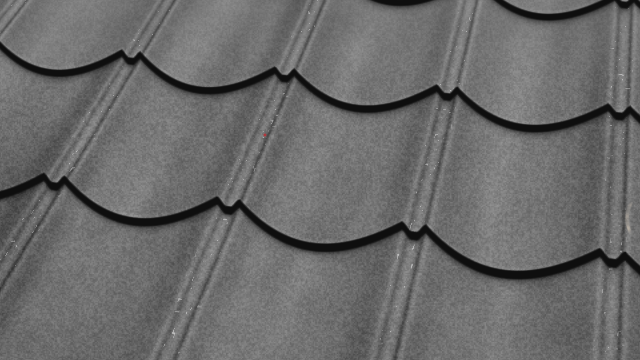
Give the GLSL for this texture, as a Shadertoy shader.

```glsl
// Dark grey metal roof tiles: scalloped black edges and pressed ribs, seen at an angle.
#define BASE_TONE 0.435
#define EDGE_TONE 0.055
#define RIB_HALF 0.064      // half width of the raised notch, in columns
#define NOTCH_BASE -0.006   // drop of the notch floor below its row line
#define PEAK_DROP -0.025    // drop of the two notch peaks
#define SAG 0.077           // depth of the scallop under the peaks
#define EDGE_THICK 0.0185   // height of the black cut edge
#define GRAIN 0.15
#define STREAK 0.06

// Perspective map from (column, row, 1) to canvas heights, y up
const mat3 ROOF = mat3( 0.4053, -0.0694, -0.0272,
                       -0.2320, -0.4086, -0.1263,
                        0.3634,  0.8333,  1.0);

float hash(vec2 p) {
    vec3 q = fract(p.xyx * 0.1031);
    q += dot(q, q.yzx + 33.33);
    return fract((q.x + q.y) * q.z);
}

float noise(vec2 p) {
    vec2 i = floor(p), f = fract(p);
    f = f * f * (3.0 - 2.0 * f);
    return mix(mix(hash(i), hash(i + vec2(1, 0)), f.x),
               mix(hash(i + vec2(0, 1)), hash(i + vec2(1, 1)), f.x), f.y);
}

float ridge(float x, float center, float width) {
    float d = (x - center) / width;
    return exp(-d * d);
}

// Drop of the tile edge below its row line: notch, peak, then scallop
float edgeDrop(float column) {
    float t = fract(column + 0.5) - 0.5;
    float notch = mix(NOTCH_BASE, PEAK_DROP, smoothstep(0.012, RIB_HALF, abs(t)));
    float x = (fract(column) - 0.5) / (0.5 - RIB_HALF);
    x += 0.1 * (1.0 - x * x);
    float scallop = PEAK_DROP + SAG * (1.0 - x * x);
    return abs(t) < RIB_HALF ? notch : scallop;
}

// Painted sheet: curved pan, pressed rib, soft streaks along the slope
float sheetTone(vec2 uv, float row) {
    float pan = fract(uv.x);
    float t = fract(uv.x + 0.5) - 0.5;
    float tone = BASE_TONE
        + 0.05 * ridge(pan, 0.40, 0.20)
        - 0.06 * ridge(pan, 0.87, 0.07)
        - 0.03 * ridge(pan, 0.14, 0.05);
    tone += 0.07 * ridge(t, -0.058, 0.014)
          - 0.06 * ridge(t, -0.030, 0.011)
          + 0.06 * ridge(t,  0.008, 0.020)
          - 0.13 * ridge(t,  0.048, 0.011)
          + 0.06 * ridge(t,  0.074, 0.013);
    tone += STREAK * (noise(vec2(uv.x * 8.0, uv.y * 0.9 + row * 9.0) + 40.0) - 0.5);
    // Small paint chips along the ribs
    float chip = smoothstep(0.90, 0.97, noise(uv * vec2(75.0, 45.0) + 300.0));
    return tone + 0.22 * chip * smoothstep(0.08, 0.05, abs(t));
}

void mainImage(out vec4 fragColor, in vec2 fragCoord) {
    vec2 p = fragCoord / iResolution.y;
    vec3 plane = inverse(ROOF) * vec3(p, 1.0);
    vec2 uv = plane.xy / plane.z;

    // Cut edges, their shadows and the lit lips, row by row
    float black = 0.0, shadow = 0.0, lip = 0.0, tileRow = 0.0;
    for (int i = -1; i <= 2; i++) {
        vec3 start = ROOF[1] * float(i) + ROOF[2];
        float column = (start.x - p.x * start.z) / (p.x * ROOF[0].z - ROOF[0].x);
        vec3 onRow = start + column * ROOF[0];
        float scale = 1.0 / onRow.z;
        float below = onRow.y * scale - edgeDrop(column) * scale - p.y;
        float thick = EDGE_THICK * scale;
        float aa = max(fwidth(below), 0.001);
        float under = smoothstep(-aa, aa, below);
        black = max(black, under * smoothstep(aa, -aa, below - thick));
        shadow = max(shadow, under * exp(-max(below - thick, 0.0) / 0.009));
        lip = max(lip, (1.0 - under) * ridge(below, -0.006, 0.004));
        tileRow += step(0.0, below);
    }

    // Sheet with fine speckled coating
    float tone = sheetTone(uv, tileRow);
    float speckle = 0.6 * noise(p * 270.0) + 0.4 * noise(p * 135.0 + 70.0) - 0.5;
    float focus = mix(1.0, 0.55, smoothstep(0.65, 1.0, p.y));
    tone += GRAIN * focus * speckle + 0.03 * (noise(p * 14.0) - 0.5);
    tone += 0.03 * (p.y - 0.5) - 0.06 * smoothstep(0.35, 0.0, p.x) * smoothstep(0.8, 0.5, p.y);
    tone += 0.035 * lip;
    tone *= 1.0 - 0.6 * shadow;
    vec3 color = vec3(tone);

    // Wear: a pale curved scratch and one red fleck
    vec2 s = p - vec2(1.742, 0.394);
    float scratch = smoothstep(0.008, 0.002, abs(s.x - 6.0 * s.y * s.y))
                  * smoothstep(0.048, 0.030, abs(s.y)) * noise(p * 90.0 + 20.0);
    color = mix(color, vec3(0.74, 0.70, 0.65), scratch);
    float fleck = smoothstep(0.006, 0.002, length(p - vec2(0.736, 0.625)));
    color = mix(color, vec3(0.70, 0.22, 0.24), fleck);

    color = mix(color, vec3(EDGE_TONE), black);
    fragColor = vec4(color, 1.0);
}
```
